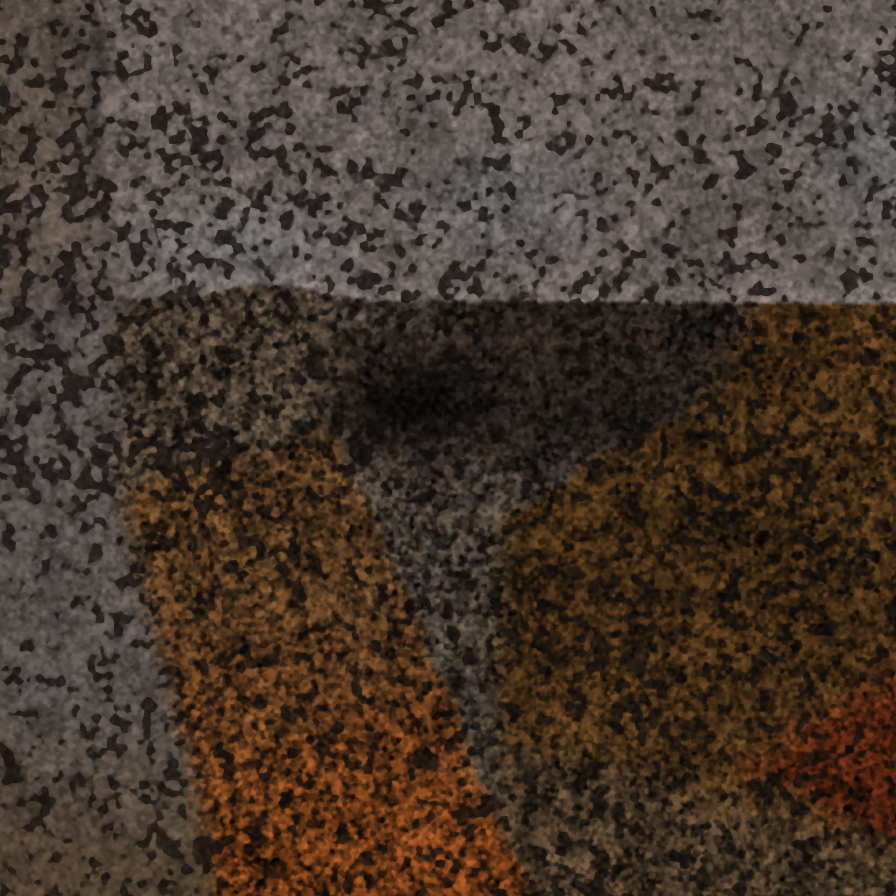
Give the GLSL for this texture, as a three.js fragment shader.

```glsl
// Weathered stone: a pale grey slab above a shadowed recess, with rusty
// brown wedges below. Soft half-planes lay out the colours, and blended
// cellular noise with layered sines adds mottling, grain and dark pits.
varying vec2 vUv;

vec3 hash3(vec2 p) {
  vec3 q = fract(p.xyx * vec3(0.1031, 0.1030, 0.0973));
  q += dot(q, q.yxz + 33.33);
  return fract((q.xxy + q.yzz) * q.zyx);
}

// Random shades of nearby feature points, blended by distance.
float cellNoise(vec2 p) {
  vec2 cell = floor(p);
  vec2 local = p - cell;
  float sum = 0.0;
  float total = 0.0;
  for (int y = -1; y <= 1; y++) {
    for (int x = -1; x <= 1; x++) {
      vec2 offset = vec2(float(x), float(y));
      vec3 h = hash3(cell + offset + 57.0);
      vec2 d = offset + h.xy - local;
      float weight = exp(-5.0 * dot(d, d));
      sum += weight * h.z;
      total += weight;
    }
  }
  return sum / total;
}

// Layered, rotated sines, roughly -1 to 1.
float sineWaves(vec2 p) {
  float sum = 0.0;
  float amp = 0.5;
  for (int i = 0; i < 4; i++) {
    sum += amp * sin(p.x + 1.7 * sin(p.y)) * cos(p.y * 0.8 + 0.6);
    p = mat2(1.3, 1.2, -1.2, 1.3) * p + 2.1;
    amp *= 0.6;
  }
  return sum;
}

// Soft half-plane: 1 to the left of the direction a to b.
float leftOf(vec2 p, vec2 a, vec2 b, float blur) {
  vec2 d = normalize(b - a);
  return smoothstep(-blur, blur, d.x * (p.y - a.y) - d.y * (p.x - a.x));
}

float blob(vec2 p, vec2 center, vec2 radius) {
  vec2 d = (p - center) / radius;
  return exp(-dot(d, d));
}

void main() {
  vec2 uv = vUv;
  float coarse = cellNoise(uv * 24.0);
  float medium = cellNoise(uv * 62.0 + 11.0);
  float fine = cellNoise(uv * 125.0 + 31.0);
  float grain = cellNoise(uv * 210.0 + 73.0);
  float waves = sineWaves(uv * 19.0);
  vec2 p = uv + 0.014 * vec2(coarse - 0.5, medium - 0.5) + 0.003 * waves;

  // Recess: dark triangle, lighter at its lower tip and on its left.
  vec3 color = mix(vec3(0.235, 0.205, 0.175), vec3(0.145, 0.12, 0.10),
                   smoothstep(0.43, 0.55, p.y));
  color = mix(color, vec3(0.24, 0.20, 0.16), smoothstep(0.42, 0.34, p.x));
  color *= 1.0 - 0.65 * blob(p, vec2(0.455, 0.545), vec2(0.075, 0.04));
  color *= 1.0 - 0.25 * blob(p, vec2(0.65, 0.52), vec2(0.12, 0.05));
  color += 0.07 * blob(p, vec2(0.43, 0.65), vec2(0.06, 0.025));

  // Brown field on the right, with a rust patch and a grey corner.
  float slope = leftOf(p, vec2(0.80, 0.56), vec2(0.57, 0.43), 0.009);
  float shoulder = leftOf(p, vec2(0.85, 0.67), vec2(0.79, 0.55), 0.025);
  float brownMask = max(slope, shoulder)
                  * leftOf(p, vec2(0.55, 0.1), vec2(0.56, 0.40), 0.04);
  brownMask = max(slope, shoulder) - max(slope, shoulder)
            * leftOf(p, vec2(0.55, 0.1), vec2(0.56, 0.40), 0.025);
  vec3 brown = vec3(0.225, 0.15, 0.07) * (1.0 + 0.15 * waves);
  brown *= 1.0 - 0.25 * blob(p, vec2(0.68, 0.36), vec2(0.14, 0.04));
  brown = mix(brown, vec3(0.25, 0.20, 0.15),
              leftOf(p, vec2(1.0, 0.06), vec2(0.68, 0.14), 0.04) * 0.75);
  float rust = leftOf(p, vec2(0.84, 0.14), vec2(1.0, 0.06), 0.015)
             * leftOf(p, vec2(1.0, 0.25), vec2(0.84, 0.15), 0.025);
  brown = mix(brown, vec3(0.27, 0.105, 0.045), rust * 0.85);
  color = mix(color, brown, brownMask);

  // Ochre wedge, redder towards the bottom.
  float wedge = leftOf(p, vec2(0.59, 0.0), vec2(0.378, 0.518), 0.010)
              * leftOf(p, vec2(0.378, 0.518), vec2(0.17, 0.466), 0.018);
  vec3 ochre = mix(vec3(0.37, 0.19, 0.075), vec3(0.28, 0.19, 0.105),
                   smoothstep(0.04, 0.36, p.y + 0.05 * waves));
  color = mix(color, ochre, wedge);

  // Grey column on the left, warmer at its foot.
  float columnEdge = 0.13 + 0.105 * smoothstep(0.52, 0.0, p.y);
  float column = smoothstep(0.022, -0.022, p.x - columnEdge);
  vec3 stone = mix(vec3(0.30, 0.24, 0.18), vec3(0.31, 0.285, 0.27),
                   smoothstep(0.0, 0.25, p.y));
  color = mix(color, stone, column);

  // Upper slab with a raised lip, cool stains and a faint crack.
  float edge = 0.667 - 0.006 * uv.x + 0.018 * blob(uv, vec2(0.30, uv.y), vec2(0.065, 1.0));
  float above = uv.y - edge - 0.003 * (medium - 0.5);
  float slab = smoothstep(-0.004, 0.004, above);
  float cool = blob(p, vec2(0.56, 0.78), vec2(0.10, 0.06))
             + blob(p, vec2(0.98, 0.83), vec2(0.07, 0.08))
             + blob(p, vec2(0.27, 0.73), vec2(0.10, 0.04));
  vec3 grey = vec3(0.375, 0.342, 0.325) + cool * vec3(0.015, 0.035, 0.05);
  grey = mix(grey, vec3(0.32, 0.28, 0.25), smoothstep(0.16, 0.05, p.x));
  grey += 0.05 * smoothstep(0.03, 0.0, above) * smoothstep(0.14, 0.2, uv.x);
  grey *= 1.0 - 0.3 * blob(p, vec2(0.105, p.y), vec2(0.008, 1.0)) * smoothstep(0.78, 0.85, p.y);
  color = mix(color, grey, slab);

  // Mottling and grain, rougher in the lower dark areas.
  float pale = max(slab, column);
  float texture = 0.4 * (coarse - 0.5) + 0.4 * (medium - 0.5) + 0.12 * waves;
  color *= 1.0 + texture * mix(0.8, 0.55, pale)
         + (fine - 0.5) * mix(1.0, 0.4, pale) + (grain - 0.5) * mix(1.1, 0.4, pale);

  // Dark pits gather in patches.
  float pits = 0.25 * blob(uv, vec2(0.15, 0.53), vec2(0.12, 0.09))
             + 0.14 * blob(uv, vec2(0.12, 0.78), vec2(0.13, 0.16))
             + 0.13 * blob(uv, vec2(0.91, 0.80), vec2(0.07, 0.10))
             + 0.18 * blob(uv, vec2(0.62, 0.06), vec2(0.08, 0.07))
             + 0.35 * blob(uv, vec2(0.175, 0.045), vec2(0.018, 0.035))
             + 0.10 * blob(uv, vec2(0.40, 0.79), vec2(0.15, 0.06));
  float depth = 0.45 * medium + 0.55 * fine - 0.12 * (coarse - 0.5) - 0.03 * waves;
  float pit = smoothstep(0.40, 0.27, depth - pits * 0.7);
  color = mix(color, vec3(0.09, 0.07, 0.06) * (0.7 + 0.6 * grain), pit * 0.72);
  gl_FragColor = vec4(clamp(color, 0.0, 1.0), 1.0);
}
```
